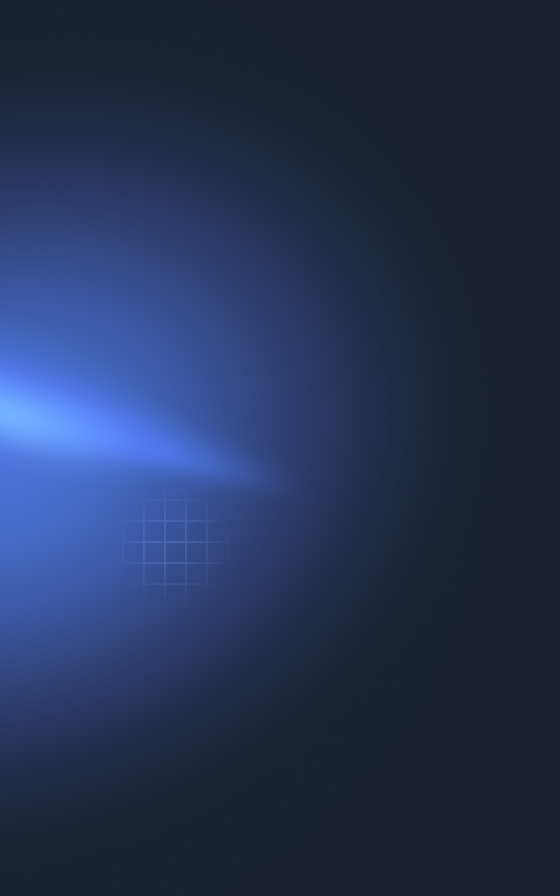
Give the GLSL for this background, as a Shadertoy shader.

```glsl
// A dark navy backdrop lit from the left edge by a broad blue glow,
// crossed by a tapering light beam and a small patch of faint grid lines.
// Layers are blended in units of canvas height, with fine grain against banding.

float hash(vec2 p) {
    return fract(sin(dot(p, vec2(12.9898, 78.233))) * 43758.5453);
}

// Broad half-ellipse of light, leaning slightly upward to the right
float glowMask(vec2 p) {
    vec2 q = vec2(p.x, p.y - 0.49 - 0.12 * p.x) / vec2(0.56, 0.47);
    return 1.0 - smoothstep(0.0, 1.0, length(q));
}

// Beam profile: soft upper side, tighter lower side, narrowing to a tip
float beamMask(float x, float d) {
    float taper = clamp(x / 0.36, 0.0, 1.0);
    float width = d > 0.0 ? mix(0.060, 0.015, taper) : mix(0.035, 0.012, taper);
    float profile = exp(-d * d / (width * width));
    return profile * (1.0 - smoothstep(0.08, 0.36, x));
}

// Thin square grid, visible only inside a soft round window
float gridMask(vec2 p) {
    float cell = 0.02344;
    vec2 toLine = abs(fract(p / cell + 0.65) - 0.5) * cell;
    float soft = 1.0 / iResolution.y;
    vec2 lines = 1.0 - smoothstep(0.0003, 0.0003 + soft, toLine);
    float window = 1.0 - smoothstep(0.015, 0.075, length(p - vec2(0.193, 0.39)));
    return max(lines.x, lines.y) * window;
}

void mainImage(out vec4 fragColor, in vec2 fragCoord) {
    vec2 p = fragCoord / iResolution.y;

    // Navy base with a slightly cooler halo around the glow
    float halo = exp(-pow((length(p - vec2(0.0, 0.5)) - 0.47) / 0.12, 2.0));
    vec3 color = mix(vec3(0.105, 0.125, 0.197), vec3(0.100, 0.132, 0.197), halo);

    color = mix(color, vec3(0.295, 0.445, 0.840), glowMask(p));

    // Beam and its hot core near the left edge
    float d = p.y - (0.544 - 0.267 * p.x);
    color = mix(color, vec3(0.335, 0.505, 1.0), beamMask(p.x, d));
    float core = exp(-pow((d + 0.004) / 0.032, 2.0)) * (1.0 - smoothstep(0.0, 0.17, p.x));
    color = mix(color, vec3(0.450, 0.690, 1.0), core);

    color += vec3(0.06, 0.08, 0.09) * gridMask(p);
    color += (hash(fragCoord) - 0.5) / 255.0;
    fragColor = vec4(color, 1.0);
}
```
